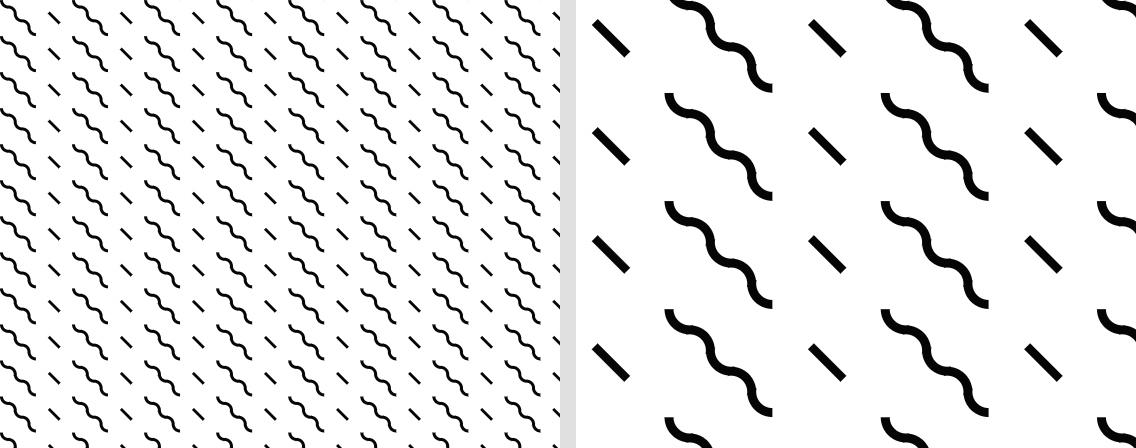
Left: the whole. Right: its middle third, enlarged.
Reproduce this pattern procedurally as a Shadertoy shader.

```glsl
// Diagonal squiggles and short dashes in black on white, repeated on a 2:1 grid.
// Each squiggle is a chain of quarter arcs; each dash is a rotated box.
// Signed distances in row heights are turned into antialiased ink coverage.

const float ROW_HEIGHT = 0.06435;            // fraction of the canvas width
const vec2 CELL = vec2(2.0, 1.0);            // cell size in row heights
const vec2 WAVE_START = vec2(0.0405, 0.004);
const vec2 DASH_OFFSET = vec2(1.463, 0.494); // dash centre from wave start
const vec3 PAPER = vec3(1.0);
const vec3 INK = vec3(0.02);

// Quarter ring in the positive quadrant, running slightly past both ends
float quarterRing(vec2 p, float radius, float halfWidth, float overlap) {
    float ring = abs(length(p) - radius) - halfWidth;
    return max(ring, -min(p.x, p.y) - overlap);
}

// Five alternating arcs descending from the origin, with square-cut ends
float squiggle(vec2 p, float radius, float halfWidth) {
    const int ARCS = 5;
    float d = 1e3;
    for (int i = 0; i < ARCS; i++) {
        bool even = i % 2 == 0;
        vec2 centre = radius * (float(i) + (even ? vec2(1.0, 0.0) : vec2(0.0, 1.0)));
        vec2 q = (p - centre) * (even ? vec2(-1.0, 1.0) : vec2(1.0, -1.0));
        d = min(d, quarterRing(q, radius, halfWidth, 0.03));
    }
    return max(d, max(-p.y, p.x - float(ARCS) * radius));
}

// Box turned by 45 degrees, centred on the origin
float diagonalDash(vec2 p, vec2 halfSize) {
    vec2 q = abs(vec2(p.x + p.y, p.y - p.x)) * sqrt(0.5) - halfSize;
    return length(max(q, 0.0)) + min(max(q.x, q.y), 0.0);
}

float motif(vec2 p) {
    float wave = squiggle(p, 0.1912, 0.0415);
    float dash = diagonalDash(p - DASH_OFFSET, vec2(0.213, 0.039));
    return min(wave, dash);
}

void mainImage(out vec4 fragColor, in vec2 fragCoord) {
    // Measure downward from the top left corner, in row heights
    float pixel = 1.0 / (iResolution.x * ROW_HEIGHT);
    vec2 p = vec2(fragCoord.x, iResolution.y - fragCoord.y) * pixel - WAVE_START;

    // Fold into one cell, with a margin left of the squiggle
    vec2 margin = vec2(0.2, 0.0);
    vec2 local = mod(p + margin, CELL) - margin;

    // Include the rows above and below so edges stay smooth across cells
    float d = 1e3;
    for (int row = -1; row <= 1; row++) {
        d = min(d, motif(local - vec2(0.0, float(row) * CELL.y)));
    }

    float coverage = clamp(0.5 - d / pixel, 0.0, 1.0);
    fragColor = vec4(mix(PAPER, INK, coverage), 1.0);
}
```
